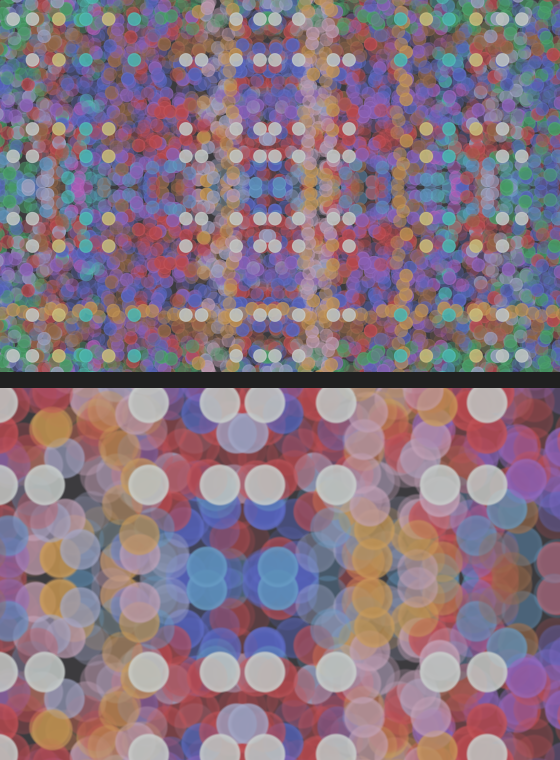
Top: the whole. Bottom: its middle third, enlarged.
Write a Shadertoy shader that draws this background.

```glsl
// Mirrored bokeh: layers of translucent light discs around a cross of two axes.
// Each layer is a jittered cell grid keyed by its distance from the axes, coloured
// by column zone and row band; strands and a sparse lattice of bright discs lie on top.

const vec2  AXIS = vec2(0.719, 0.496);  // mirror axes, in canvas heights
const float RADIUS = 0.0182;            // disc radius
const float SOFT = 0.0013;              // edge softness
const float RIM = 0.045;                // extra light at the disc rim
const int   LAYERS = 10;
const float CELL = 0.037;               // cell of the first layer
const float CELL_GROWTH = 0.0012;       // cell growth per layer
const float PRESENCE = 0.64;            // share of filled cells
const float ZONE = 0.09;                // width of a column zone
const float BAND = 0.085;               // height of a row band
const float BAND_SHARE = 0.3;           // discs that follow their row band
const vec2  LATTICE = vec2(0.066, 0.125);
const float LATTICE_PRESENCE = 0.56;
const float STRAND_PITCH = 0.027;
const float BAND_STRAND_Y = 0.158;      // height of the level strand

const vec3 DARK   = vec3(0.235, 0.23, 0.245);
const vec3 BLUE   = vec3(0.33, 0.38, 0.72);
const vec3 SKY    = vec3(0.36, 0.56, 0.72);
const vec3 VIOLET = vec3(0.53, 0.37, 0.70);
const vec3 MAGENTA= vec3(0.70, 0.35, 0.70);
const vec3 RED    = vec3(0.71, 0.28, 0.30);
const vec3 BROWN  = vec3(0.56, 0.39, 0.27);
const vec3 ORANGE = vec3(0.74, 0.56, 0.31);
const vec3 TAN    = vec3(0.77, 0.72, 0.47);
const vec3 PINK   = vec3(0.72, 0.59, 0.67);
const vec3 LILAC  = vec3(0.59, 0.61, 0.73);
const vec3 GREEN  = vec3(0.27, 0.60, 0.39);
const vec3 TEAL   = vec3(0.29, 0.70, 0.68);
const vec3 WHITE  = vec3(0.74, 0.76, 0.75);

// Three colours per column zone, one per row band, one per accent zone
const vec3 FIRST[9]  = vec3[9](BLUE, PINK, RED, VIOLET, BROWN, BLUE, LILAC, GREEN, BLUE);
const vec3 SECOND[9] = vec3[9](RED, ORANGE, VIOLET, BLUE, VIOLET, TEAL, RED, BLUE, GREEN);
const vec3 THIRD[9]  = vec3[9](LILAC, LILAC, BROWN, RED, BLUE, MAGENTA, BROWN, LILAC, RED);
const vec3 ROWS[6]   = vec3[6](SKY, RED, VIOLET, BLUE, BROWN, GREEN);
const vec3 ACCENT[9] = vec3[9](WHITE, WHITE, WHITE, TEAL, TAN, TEAL, TAN, WHITE, GREEN);
const float STRAND_X[4] = float[4](-0.098, 0.11, 0.163, 0.36);

vec3 hash3(vec2 p) {
    vec3 q = fract(p.xyx * vec3(0.1031, 0.1030, 0.0973));
    q += dot(q, q.yxz + 33.33);
    return fract((q.xxy + q.yzz) * q.zyx);
}

int zoneOf(float x) { return min(int(abs(x) / ZONE), 8); }

vec3 zoneColour(vec2 c, vec3 h) {
    int zone = zoneOf(c.x + (h.z - 0.5) * 0.04);
    if (h.x < BAND_SHARE) return ROWS[min(int(abs(c.y) / BAND), 5)];
    return h.y < 0.42 ? FIRST[zone] : h.y < 0.75 ? SECOND[zone] : THIRD[zone];
}

// Blends one translucent disc with a brighter rim over the colour
void addDisc(inout vec3 colour, vec2 offset, vec3 tint, float alpha) {
    float d = length(offset);
    float edge = max(SOFT, 0.7 / iResolution.y);
    float cover = 1.0 - smoothstep(RADIUS - edge, RADIUS + edge, d);
    float rim = RIM * smoothstep(RADIUS * 0.72, RADIUS * 0.95, d);
    colour = mix(colour, tint + rim, cover * alpha);
}

// Jittered discs; every third layer drops the left-right mirror
void addLayer(inout vec3 colour, vec2 p, int layer) {
    float depth = float(layer);
    float cell = CELL + CELL_GROWTH * depth;
    for (int k = 0; k < 9; k++) {
        vec2 mid = floor(p / cell) + 0.5 + vec2(k % 3 - 1, k / 3 - 1);
        vec2 side = sign(mid);
        if (layer % 3 == 1) side.x = 1.0;
        vec2 key = mid * side + vec2(61.0, 17.0) * (depth + 1.0);
        vec3 place = hash3(key);
        vec3 look = hash3(key + 211.7);
        if (place.z > PRESENCE) continue;
        vec2 c = (mid + side * (place.xy - 0.5) * 0.9) * cell;
        float alpha = mix(0.22, 0.78, look.z * look.z) + 0.012 * depth;
        addDisc(colour, p - c, zoneColour(c, look), alpha);
    }
}

// A string of discs along y, mirrored at y = 0
void addStrand(inout vec3 colour, vec2 p, float seed, vec3 other) {
    for (int k = -1; k <= 1; k++) {
        float mid = floor(p.y / STRAND_PITCH) + 0.5 + float(k);
        vec3 h = hash3(vec2(abs(mid) + 9.0, seed));
        vec2 c = vec2((h.x - 0.5) * 0.028, (mid + sign(mid) * (h.y - 0.5) * 0.6) * STRAND_PITCH);
        addDisc(colour, p - c, h.z < 0.55 ? ORANGE : other, 0.4 + 0.4 * h.x);
    }
}

// Bright discs whose rows and columns shift as a whole
void addLattice(inout vec3 colour, vec2 p) {
    for (int k = 0; k < 9; k++) {
        vec2 mid = floor(p / LATTICE) + 0.5 + vec2(k % 3 - 1, k / 3 - 1);
        vec2 key = abs(mid);
        if (hash3(key + 83.0).x > LATTICE_PRESENCE) continue;
        vec2 shift = vec2(hash3(vec2(key.x, 5.0)).x, hash3(vec2(7.0, key.y)).y) - 0.5;
        vec2 c = (mid + sign(mid) * shift * 0.5) * LATTICE;
        addDisc(colour, p - c, ACCENT[zoneOf(c.x)], 0.88);
    }
}

void mainImage(out vec4 fragColor, in vec2 fragCoord) {
    vec2 p = fragCoord / iResolution.y - AXIS;
    vec3 colour = DARK;
    for (int i = 0; i < LAYERS; i++) addLayer(colour, p, i);
    for (int i = 0; i < 4; i++)
        addStrand(colour, p - vec2(STRAND_X[i], 0.0), 31.0 + 13.0 * float(i), i < 3 ? PINK : ORANGE);
    addStrand(colour, vec2(p.y + AXIS.y - BAND_STRAND_Y, p.x), 97.0, ORANGE);
    addLattice(colour, p);
    fragColor = vec4(colour, 1.0);
}
```
